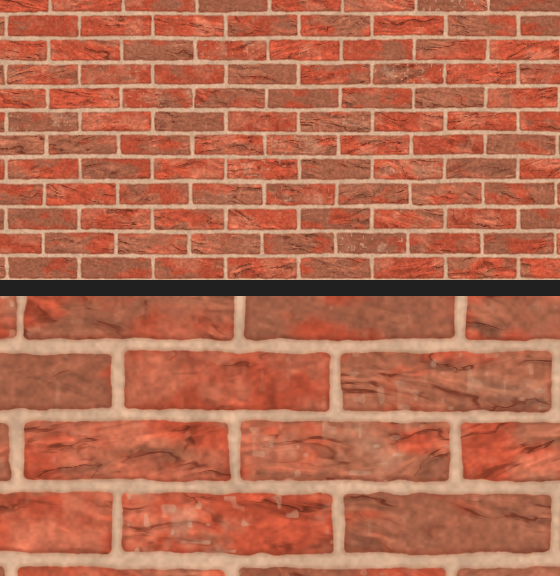
Top: the whole. Bottom: its middle third, enlarged.
Reproduce this texture procedurally as a Shadertoy shader.

```glsl
// Weathered red brick wall in running bond with pale sandy mortar.
#define COURSES 11.57             // courses per canvas height
#define BRICKS 3.83               // bricks per canvas height, along a course
#define JOINT vec2(0.013, 0.0155) // widths of upright and level joints
#define EDGE_WEAR 0.007
#define CREASE_DEPTH 0.75
#define GRAIN 0.26
#define RED vec3(0.74, 0.32, 0.22)
#define PALE_RED vec3(0.775, 0.42, 0.31)
#define BROWN vec3(0.64, 0.39, 0.29)
#define DARK vec3(0.48, 0.21, 0.14)
#define MORTAR vec3(0.84, 0.68, 0.56)

float hash(vec2 p) {
    vec3 q = fract(p.xyx * 0.1031);
    q += dot(q, q.yzx + 33.33);
    return fract((q.x + q.y) * q.z);
}

float noise(vec2 p) {
    vec2 i = floor(p), f = fract(p);
    f = f * f * (3.0 - 2.0 * f);
    float low = mix(hash(i), hash(i + vec2(1, 0)), f.x);
    float high = mix(hash(i + vec2(0, 1)), hash(i + vec2(1, 1)), f.x);
    return mix(low, high, f.y);
}

float fbm(vec2 p) {
    float sum = 0.0, amplitude = 0.533;
    for (int i = 0; i < 4; i++) {
        sum += amplitude * noise(p);
        p = mat2(1.6, 1.2, -1.2, 1.6) * p + 17.3;
        amplitude *= 0.5;
    }
    return sum;
}

float roundedBox(vec2 p, vec2 halfSize, float radius) {
    vec2 q = abs(p) - halfSize + radius;
    return length(max(q, 0.0)) + min(max(q.x, q.y), 0.0) - radius;
}

// Fired clay: blotches, folded creases, relief lit from above, lime dust
vec3 brickColor(vec2 p, vec2 local, vec2 id, float d, float grain) {
    float tone = hash(id + 3.7), rough = hash(id + 21.3);
    vec2 seed = 60.0 * vec2(hash(id + 8.1), hash(id + 13.9));

    float blotch = fbm(local * vec2(11, 22) + seed);
    vec3 color = mix(RED, PALE_RED, smoothstep(0.42, 0.7, fbm(p * 19.0 + seed)));
    color = mix(color, BROWN, 0.9 * smoothstep(0.4, 0.62, blotch + 0.5 * (tone - 0.6)));
    color *= 0.95 + 0.1 * rough;

    // Slanted, warped folds
    vec2 q = local * vec2(17, 44) + seed;
    q.y += local.x * 28.0 * (hash(id + 31.7) - 0.5);
    q += 2.2 * (vec2(fbm(q * 0.5), fbm(q * 0.5 + 41.0)) - 0.5);
    float fold = fbm(q);
    float relief = fold - fbm(q + vec2(0.08, 0.3));
    float ridge = 1.0 - abs(2.0 * fold - 1.0);
    float worn = smoothstep(0.35, 0.6, fbm(local * vec2(9, 16) - seed) + 0.3 * (rough - 0.4));
    float crease = smoothstep(0.87, 0.99, ridge) * smoothstep(-0.03, 0.12, -relief);
    color = mix(color, DARK, CREASE_DEPTH * crease * worn);
    color *= 1.0 + (0.25 + 0.6 * worn) * relief;

    // Darkened rim, strongest along the underside
    float rim = smoothstep(-0.008, 0.0, d);
    color = mix(color, DARK, rim * mix(0.12, 0.45, smoothstep(0.015, -0.03, local.y)));

    // Lime specks, dense on a few bricks only
    float limy = smoothstep(0.8, 1.0, hash(id + 47.1));
    float speck = smoothstep(0.78, 0.92, noise(p * 95.0 + seed));
    float film = smoothstep(0.5, 0.75, fbm(p * 24.0 - seed));
    color = mix(color, MORTAR, speck * (0.12 + 0.35 * limy) + 0.4 * film * limy);
    return color * (1.0 + GRAIN * grain);
}

vec3 mortarColor(vec2 p, float d, float grain) {
    vec3 color = MORTAR * (0.92 + 0.16 * fbm(p * 32.0));
    color = mix(color, BROWN, 0.35 * smoothstep(0.006, 0.0, d));
    return color * (1.0 + 0.7 * GRAIN * grain);
}

void mainImage(out vec4 fragColor, in vec2 fragCoord) {
    vec2 p = fragCoord / iResolution.y;

    // Uneven laying: taller courses below the middle and slight wandering
    vec2 laid = p;
    laid.y -= 0.009 * exp(-pow((p.y - 0.43) / 0.15, 2.0));
    laid += 0.005 * (vec2(noise(p * 8.0), noise(p * 6.0 + 29.0)) - 0.5);

    // Running bond, with alternate courses drifting sideways
    float course = floor(laid.y * COURSES);
    float shift = mod(course, 2.0) < 0.5 ? 0.09 : 0.58 + 0.01 * course;
    vec2 cell = vec2(laid.x * BRICKS - shift, laid.y * COURSES);
    vec2 id = floor(cell);
    vec2 pitch = 1.0 / vec2(BRICKS, COURSES);
    vec2 local = (fract(cell) - 0.5) * pitch;

    // Brick outline with individual size, tilt and chipped edges
    vec2 halfSize = 0.5 * (pitch - JOINT);
    halfSize -= 0.0025 * (vec2(hash(id + 5.3), hash(id + 9.7)) - 0.4);
    vec2 tilt = vec2(0.07, 0.025) * (vec2(hash(id + 2.1), hash(id + 6.9)) - 0.5);
    float d = roundedBox(local + local.yx * tilt, halfSize, 0.006);
    d += EDGE_WEAR * (fbm(p * 42.0) - 0.5);

    float grain = 0.6 * noise(p * 125.0) + 0.4 * noise(p * 230.0 + 7.0) - 0.5;
    float pixel = 1.0 / iResolution.y;
    float coverage = 1.0 - smoothstep(-pixel, pixel, d);
    vec3 color = mix(mortarColor(p, d, grain), brickColor(p, local, id, d, grain), coverage);
    fragColor = vec4(clamp(color, 0.0, 1.0), 1.0);
}
```
